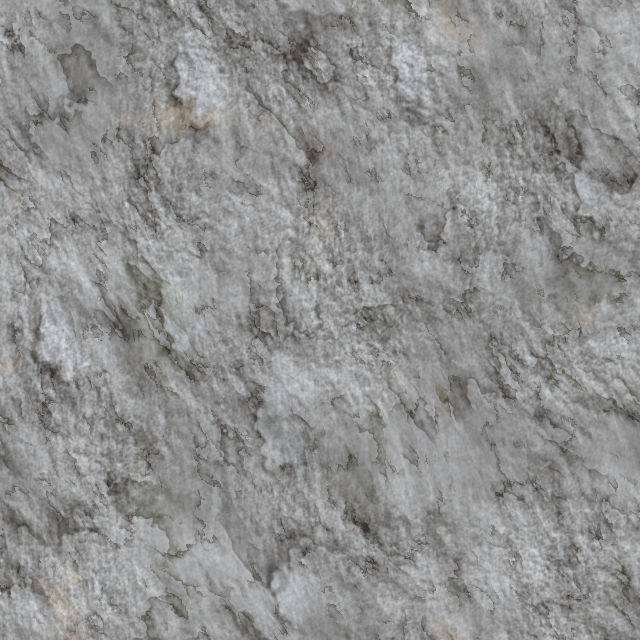
A WebGL 1 fragment shader for this texture:

```glsl
precision highp float;
// Weathered grey rock face: slanted strata, ledge shadows, pale facets and fine grain.
uniform vec2 u_resolution;

const float BASE_TONE = 0.597;
const float CLOUD_GAIN = 0.105;
const float RELIEF_GAIN = 0.037;
const float LEDGE_GAIN = 0.25;
const float GRAIN_GAIN = 0.085;
const float FACET_GAIN = 0.065;
const float RIM_GAIN = 0.16;
const float WARP = 0.05;
const float RELIEF_SCALE = 9.0;
const float LEDGE_SCALE = 6.0;
const float FACET_GRID = 5.0;
const float FACET_SHARE = 0.4;
const vec2 FACET_SIZE = vec2(0.17, 0.4);
const float LIGHT_STEP = 0.002;
const vec2 LIGHT_DIR = vec2(0.45, 0.89);
const vec3 COOL_TINT = vec3(-0.05, 0.0, 0.06);
const vec3 OCHRE = vec3(0.04, 0.008, -0.035);
const vec3 MOSS = vec3(0.0, 0.008, -0.03);
const mat2 STRATA = mat2(0.55, 0.835, -0.835, 0.55);
const mat2 TWIST = mat2(0.97, 0.243, -0.243, 0.97);

float hash(vec2 p) {
  return fract(sin(dot(p, vec2(127.1, 311.7))) * 43758.5453);
}

float corner(vec2 cell, vec2 offset) {
  float a = 6.2832 * hash(cell);
  return dot(vec2(cos(a), sin(a)), offset);
}

// Gradient noise, roughly -0.7 to 0.7
float noise(vec2 p) {
  vec2 i = floor(p), f = p - i;
  vec2 u = f * f * f * (f * (f * 6.0 - 15.0) + 10.0);
  vec2 e = vec2(1.0, 0.0);
  return mix(mix(corner(i, f), corner(i + e, f - e), u.x),
             mix(corner(i + e.yx, f - e.yx), corner(i + e.xx, f - e.xx), u.x), u.y);
}

float fbm(vec2 p) {
  float sum = 0.0, amp = 1.0;
  for (int i = 0; i < 5; i++) {
    sum += amp * noise(p);
    p = TWIST * p * 2.1 + 9.7;
    amp *= 0.62;
  }
  return sum;
}

// Creased height field, stretched along the strata
float height(vec2 q, float rough) {
  float h = 0.0, freq = RELIEF_SCALE;
  for (int i = 0; i < 5; i++) {
    float n = noise(q * freq * vec2(0.6, 1.2) + 17.0 * float(i));
    h += (n - 0.8 * abs(n)) / freq * mix(0.75, 1.35 * rough, float(i) / 4.0);
    freq *= 1.95;
    q = TWIST * q;
  }
  return h;
}

// Hard-edged broken shadows that fade out on one side
float ledges(vec2 p, vec2 q) {
  float shade = 0.0, freq = LEDGE_SCALE;
  for (int i = 0; i < 4; i++) {
    float shift = 31.0 * float(i) + 5.3;
    float n = noise(q * freq * vec2(0.7, 1.5) + shift);
    n += 0.2 * noise(q * freq * vec2(3.0, 5.0) + shift);
    n += 0.12 * noise(p * freq * 9.0 + shift);
    float patchMask = smoothstep(0.02, 0.35, noise(p * freq * 0.7 - shift));
    shade += patchMask * smoothstep(-0.03, 0.03, n) * exp(-8.0 * max(n, 0.0));
    freq *= 1.8;
  }
  return min(shade, 1.2);
}

// Scattered pale slabs: x = body, y = dark lower-left rim
vec2 facets(vec2 p, float ragged) {
  vec2 g = p * FACET_GRID, result = vec2(0.0);
  for (int y = -1; y <= 1; y++) {
    for (int x = -1; x <= 1; x++) {
      vec2 id = floor(g) + vec2(float(x), float(y));
      vec2 jitter = vec2(hash(id + 3.1), hash(id + 8.7)) - 0.5;
      vec2 d = g - id - 0.5 - 0.6 * jitter;
      d.x = (d.x + 0.25 * d.y) / clamp(1.0 - 0.9 * d.y, 0.4, 1.3);
      d /= FACET_SIZE * mix(0.7, 1.1, hash(id + 5.9));
      float r = length(d) + ragged;
      float body = 1.0 - smoothstep(0.6, 1.1, r);
      float rim = smoothstep(0.85, 1.0, r) * (1.0 - smoothstep(1.0, 1.5, r));
      rim *= smoothstep(0.1, 1.0, -d.x - 0.6 * d.y);
      result = max(result, vec2(body, rim) * step(hash(id + 1.7), FACET_SHARE));
    }
  }
  return result;
}

void main() {
  vec2 p = gl_FragCoord.xy / u_resolution.y;
  vec2 warp = vec2(noise(p * 3.0 + 4.2), noise(p * 3.5 + 21.6));
  vec2 q = STRATA * p + WARP * warp;
  float rough = clamp(1.0 + 1.5 * noise(p * 5.0 + 40.0), 0.5, 1.5);

  // Light falling across the relief
  vec2 towardLight = STRATA * LIGHT_DIR * LIGHT_STEP;
  float relief = (height(q, rough) - height(q + towardLight, rough)) / LIGHT_STEP;
  relief /= 1.0 + 0.08 * abs(relief);

  float cloud = fbm(p * 4.5 + 0.3 * warp);
  float grain = noise(q * vec2(80.0, 125.0)) + noise(p * 210.0);
  float shade = ledges(p, q);
  vec2 slab = facets(p, 0.5 * noise(p * 28.0) + 0.3 * noise(p * 65.0));

  float tone = BASE_TONE + CLOUD_GAIN * cloud + RELIEF_GAIN * relief;
  tone += GRAIN_GAIN * grain * rough + FACET_GAIN * slab.x;
  tone -= LEDGE_GAIN * shade * (1.0 - 0.6 * slab.x) + RIM_GAIN * slab.y;
  tone = clamp(tone, 0.2, 0.82);

  // Cool highlights, warm shadows, rare ochre and moss stains
  vec3 color = vec3(tone) + COOL_TINT * (tone - 0.56 + 0.1 * slab.x);
  float stain = noise(p * vec2(5.0, 8.0) + 63.0) + 0.2 * noise(p * 30.0);
  color += OCHRE * smoothstep(0.35, 0.6, stain) * (1.0 - slab.x);
  color += MOSS * smoothstep(0.1, 0.4, noise(p * 6.0 + 90.0)) * min(shade, 1.0);
  gl_FragColor = vec4(color, 1.0);
}
```
